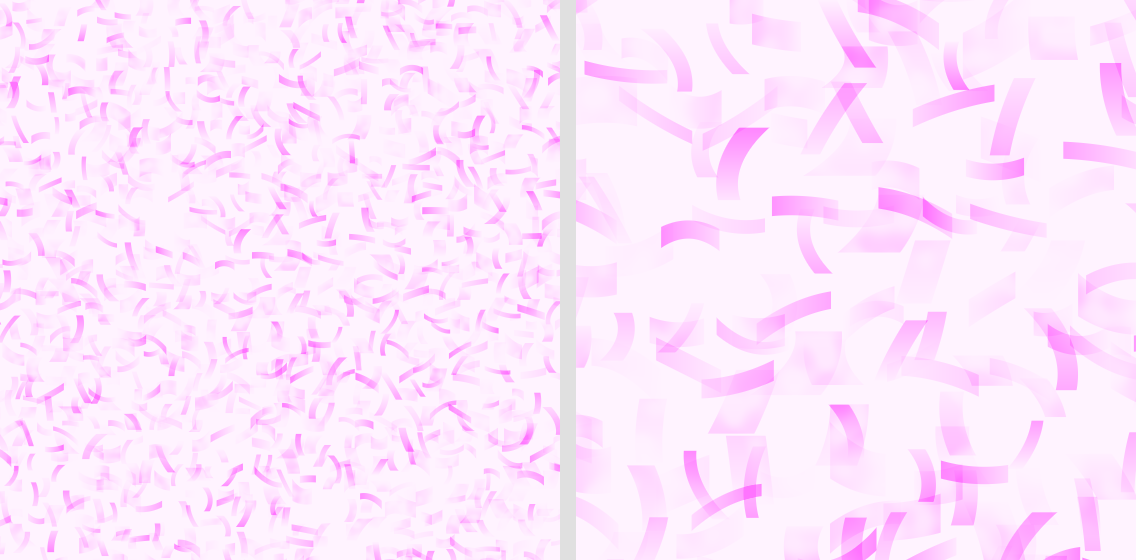
Left: the whole. Right: its middle third, enlarged.
Reproduce this pattern procedurally as a WebGL 1 fragment shader.

```glsl
precision highp float;
// Scattered magenta brush flecks on pale pink: narrow curved strokes over wide,
// cloudy patches. Each fleck is a band around a parabola, cut square to an axis
// and fading along its length; jittered grids place them, gradient noise clumps them.

uniform vec2 u_resolution;

const vec3 PAPER = vec3(1.0, 0.953, 1.0);
const vec3 INK = vec3(1.0, 0.40, 1.0);

// Ranges are (minimum, maximum), lengths in canvas units.
const float STROKE_CELLS = 24.0;
const vec2 STROKE_LENGTH = vec2(0.014, 0.025);
const vec2 STROKE_WIDTH = vec2(0.0035, 0.0065);
const vec2 STROKE_INK = vec2(0.10, 0.78);
const float STROKE_DENSITY = 0.86;

const float PATCH_CELLS = 27.0;
const vec2 PATCH_LENGTH = vec2(0.009, 0.022);
const vec2 PATCH_WIDTH = vec2(0.005, 0.014);
const vec2 PATCH_INK = vec2(0.04, 0.34);
const float PATCH_DENSITY = 0.85;

const float MAX_SLOPE = 0.65;
const float MAX_BEND = 0.35;
const float CLUMPING = 0.9;
const float CLUMP_SCALE = 6.0;
const float CLOUD_SCALE = 55.0;
const float MAX_INK = 0.9;

// Four random values in 0..1 for a cell and a seed.
vec4 hash4(vec2 cell, float seed) {
    vec4 h = fract(vec4(cell + 64.0, seed, cell.x + 64.0)
                   * vec4(0.1031, 0.1030, 0.0973, 0.1099));
    h += dot(h, h.wzxy + 33.33);
    return fract((h.xxyz + h.yzzw) * h.zywx);
}

float cornerGradient(vec2 corner, vec2 offset) {
    float angle = 6.2832 * hash4(corner, 91.0).x;
    return dot(vec2(cos(angle), sin(angle)), offset);
}

// Gradient noise, about -0.7..0.7.
float gradientNoise(vec2 p) {
    vec2 i = floor(p);
    vec2 f = p - i;
    vec2 u = f * f * f * (f * (f * 6.0 - 15.0) + 10.0);
    vec2 e = vec2(1.0, 0.0);
    return mix(mix(cornerGradient(i, f), cornerGradient(i + e, f - e), u.x),
               mix(cornerGradient(i + e.yx, f - e.yx),
                   cornerGradient(i + e.xx, f - e.xx), u.x), u.y);
}

// Ink of one fleck; q is relative to its centre, with x running along it.
float fleck(vec2 q, float halfLength, float halfWidth, vec4 form, float pixel) {
    float slope = MAX_SLOPE * (2.0 * form.x - 1.0);
    float bend = MAX_BEND * (2.0 * form.y - 1.0);
    float curve = slope * q.x + bend * (q.x * q.x / halfLength - halfLength / 3.0);
    float tangent = slope + 2.0 * bend * q.x / halfLength;
    float along = clamp(0.5 + 0.5 * q.x / halfLength, 0.0, 1.0);
    float side = abs(q.y - curve) / sqrt(1.0 + tangent * tangent) - halfWidth;
    float cut = abs(q.x) - halfLength;
    float cover = clamp(0.5 - side / pixel, 0.0, 1.0) * clamp(0.5 - cut / pixel, 0.0, 1.0);
    return cover * mix(0.35 * form.z, 1.0, along);
}

// Sum of all flecks of one kind that can reach p.
float fleckLayer(vec2 p, float cells, vec2 lengths, vec2 widths, vec2 inks,
                 float density, float seed, float pixel) {
    vec2 home = floor(p * cells);
    float ink = 0.0;
    for (int j = -1; j <= 1; j++) {
        for (int i = -1; i <= 1; i++) {
            vec2 cell = home + vec2(float(i), float(j));
            vec4 place = hash4(cell, seed);
            vec4 form = hash4(cell, seed + 1.0);
            vec4 size = hash4(cell, seed + 2.0);
            float clump = gradientNoise(cell / cells * CLUMP_SCALE + seed);
            if (place.z > density + CLUMPING * clump) continue;

            // Lie across or upright, with the dark end on either side.
            vec2 q = p - (cell + place.xy) / cells;
            if (place.w < 0.5) q = q.yx;
            if (size.w < 0.5) q.x = -q.x;
            ink += mix(inks.x, inks.y, size.z)
                 * fleck(q, mix(lengths.x, lengths.y, size.x),
                         mix(widths.x, widths.y, size.y), form, pixel);
        }
    }
    return ink;
}

void main() {
    float side = min(u_resolution.x, u_resolution.y);
    vec2 p = gl_FragCoord.xy / side;
    float pixel = 1.0 / side;

    float strokes = fleckLayer(p, STROKE_CELLS, STROKE_LENGTH, STROKE_WIDTH,
                               STROKE_INK, STROKE_DENSITY, 11.0, pixel);
    float patches = fleckLayer(p, PATCH_CELLS, PATCH_LENGTH, PATCH_WIDTH,
                               PATCH_INK, PATCH_DENSITY, 37.0, pixel);

    // Uneven wash inside the patches.
    patches *= mix(0.35, 1.0, smoothstep(-0.4, 0.25, gradientNoise(p * CLOUD_SCALE)));

    gl_FragColor = vec4(mix(PAPER, INK, min(strokes + patches, MAX_INK)), 1.0);
}
```
